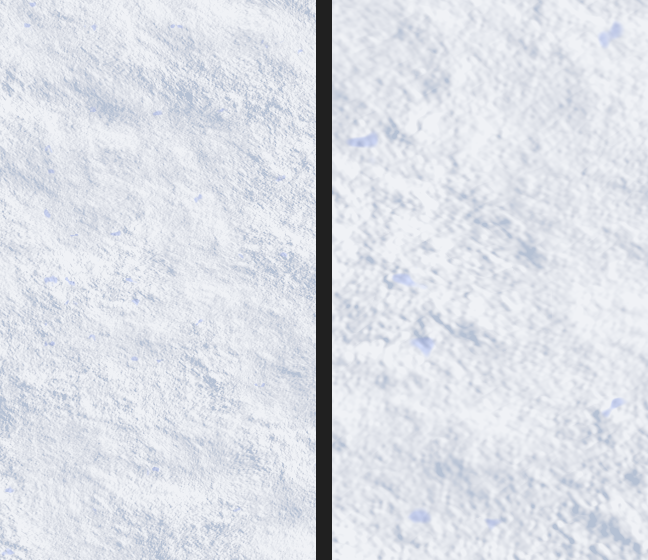
Left, the full canvas; right, a detail of the centre.
Give the GLSL for this texture, as a WebGL 2 fragment shader.

```glsl
#version 300 es
precision highp float;
// Sunlit, trodden snow seen from above. Octaves of creased noise are embossed
// toward the light, with scattered round clods and a few blue shaded hollows.
// Lengths are in canvas widths, with the origin at the lower left.
uniform vec2 u_resolution;
out vec4 fragColor;

const vec2 LIGHT = vec2(0.39, 0.92);

float hash(vec2 cell) {
    uvec2 k = uvec2(ivec2(cell)) * uvec2(1597u, 3812u) + uvec2(977u, 131u);
    uint h = (k.x ^ (k.y * 747u)) * 277803u;
    h = (h ^ (h >> 15u)) * 739391u;
    h = (h ^ (h >> 13u)) * 668265u;
    return float((h ^ (h >> 16u)) & 65535u) / 65535.0;
}

float noise(vec2 p) {
    vec2 i = floor(p), f = fract(p);
    f = f * f * (3.0 - 2.0 * f);
    float low = mix(hash(i), hash(i + vec2(1, 0)), f.x);
    float high = mix(hash(i + vec2(0, 1)), hash(i + vec2(1, 1)), f.x);
    return mix(low, high, f.y);
}

// Rounded lumps that meet in sharp creases.
float lumps(vec2 p) {
    return 1.7 * abs(noise(p) - 0.5);
}

// Slope toward the light, summed over octaves.
float relief(vec2 p, float roughness) {
    float sum = 0.0, scale = 6.0;
    for (int i = 0; i < 6; i++) {
        vec2 q = p * scale + float(i) * 17.3;
        vec2 lit = q + LIGHT * 0.4;
        float smoothSlope = noise(q) - noise(lit);
        float creasedSlope = lumps(q) - lumps(lit);
        float creased = i > 1 && i < 5 ? 0.5 : 0.0;
        float coarse = i > 1 ? roughness : 1.0;
        float amount = 0.1 + 0.06 * smoothstep(0.0, 3.0, float(i));
        sum += mix(smoothSlope, creasedSlope, creased) * coarse * amount;
        scale *= 2.0;
        p = mat2(0.98, 0.2, -0.2, 0.98) * p;
    }
    return sum;
}

// Round lumps, bright on the lit side and dim on the far side.
float clods(vec2 p, float density) {
    vec2 home = floor(p);
    float sum = 0.0;
    for (int y = -1; y <= 1; y++)
    for (int x = -1; x <= 1; x++) {
        vec2 cell = home + vec2(x, y);
        vec2 jitter = vec2(hash(cell + 31.0), hash(cell + 73.0));
        float radius = mix(0.2, 0.6, hash(cell + 11.0));
        vec2 d = (p - cell - jitter) / radius;
        float present = step(hash(cell + 57.0), density);
        sum += present * dot(d, LIGHT) * (1.0 - smoothstep(0.6, 1.1, length(d)));
    }
    return sum;
}

// Ragged hollows, sparse except around one disturbed spot.
float hollows(vec2 p, float crowding) {
    vec2 q = p * 15.0 + 0.3 * vec2(noise(p * 45.0), noise(p * 45.0 + 40.0));
    vec2 cell = floor(q);
    vec2 d = fract(q) - 0.35 - 0.3 * vec2(hash(cell + 5.0), hash(cell + 9.0));
    float size = mix(0.05, 0.18, hash(cell + 21.0)) * (0.8 + 0.9 * crowding);
    float present = step(hash(cell + 90.0), 0.05 + 0.85 * crowding);
    float edge = length(d * vec2(0.8, 1.2)) + 0.3 * (noise(p * 90.0) - 0.5);
    return present * (1.0 - smoothstep(size * 0.3, size + 0.08, edge));
}

void main() {
    vec2 p = gl_FragCoord.xy / u_resolution.x;

    // Drifts run level below and slant gently down to the right higher up.
    vec2 drift = vec2(p.x * 0.9, p.y * 1.1 + 0.2 * p.x * smoothstep(0.5, 1.7, p.y));
    drift += 0.03 * vec2(noise(p * 7.0), noise(p * 7.0 + 20.0));

    float trodden = smoothstep(0.3, 0.7, noise(drift * 5.0 + 8.0));
    vec2 toSpot = (p - vec2(0.34, 0.87)) * vec2(6.0, 11.0);
    float crowding = exp(-dot(toSpot, toSpot));

    // Surface light
    float light = relief(drift, mix(0.75, 1.3, trodden));
    vec2 ragged = drift + 0.012 * vec2(noise(p * 60.0), noise(p * 60.0 + 30.0));
    light += 0.05 * clods(ragged * 34.0, 0.15 + 0.4 * trodden + 0.3 * crowding);
    light += 0.045 * clods(ragged * 17.0 + 4.0, 0.08 + 0.2 * trodden + 0.3 * crowding);
    light += 0.06 * (noise(drift * 3.0 + 50.0) - 0.5);
    light += 0.04 * (noise(drift * 9.0 + 70.0) - 0.5);
    light += 0.035 * (noise(p * 260.0) - 0.5);

    // Bright slopes saturate while shaded ones deepen.
    float tone = 0.883 + light - 3.0 * light * light;
    tone = clamp((tone - 0.72) / 0.22, 0.0, 1.0);
    vec3 snow = mix(vec3(0.71, 0.755, 0.83), vec3(0.84, 0.855, 0.89), clamp(tone / 0.54, 0.0, 1.0));
    snow = mix(snow, vec3(0.94, 0.949, 0.965), clamp((tone - 0.54) / 0.46, 0.0, 1.0));

    // Blue light held in the hollows
    float shade = hollows(p, crowding);
    snow = mix(snow, vec3(0.69, 0.74, 0.9) + 0.6 * light, 0.7 * shade);
    fragColor = vec4(snow, 1.0);
}
```
